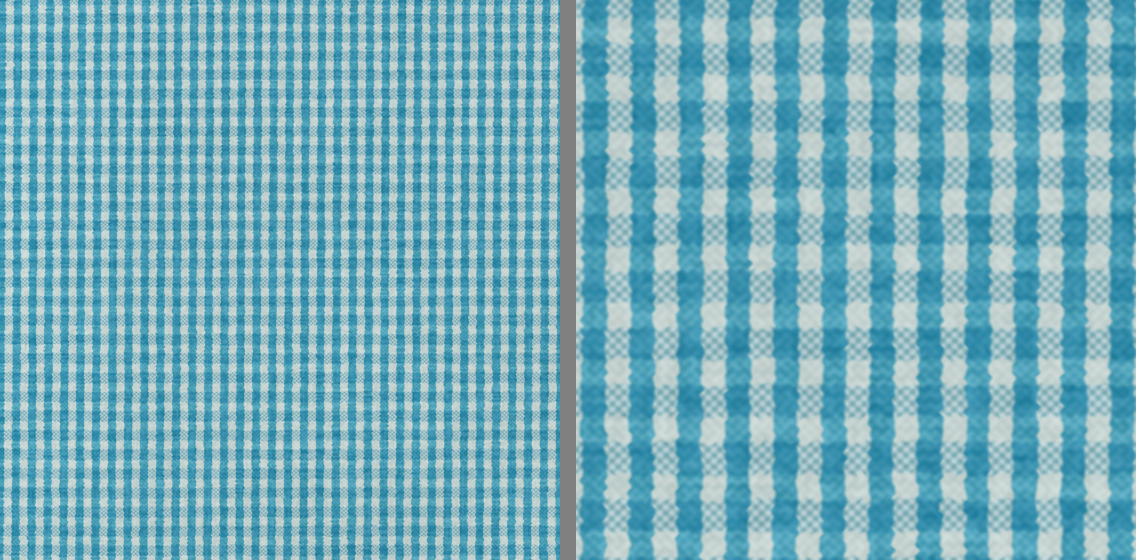
Left: the whole. Right: its middle third, enlarged.
This texture is drawn by a WebGL 1 fragment shader. Its source:

```glsl
precision highp float;
// Woven gingham cloth: blue and white warp stripes crossed by paler blue weft bands.
// Two stripe masks blend four cell colours; a plain-weave checker, uneven threads
// and slow noise add the texture and small differences between repeats.

uniform vec2 u_resolution;

const vec2 REPEATS = vec2(35.0, 29.5);       // checks across and down
const vec2 WHITE_CENTRE = vec2(0.55, 0.50);  // phase of white, from top left
const vec2 WHITE_SHARE = vec2(0.50, 0.45);   // white part of one repeat
const vec2 THREADS = vec2(8.0, 10.0);        // threads in one repeat
const vec2 EDGE_SOFT = vec2(0.055, 0.050);   // edge softness, in repeats
const float LEAN = 0.005;                    // sideways drift of the warp
const float BOW = 0.004;                     // vertical bend of the weft
const float EDGE_WOBBLE = 0.045;
const float PICK_STREAK = 0.050;
const float YARN_GRAIN = 0.055;
const float SHADE_DRIFT = 0.030;

const vec3 DEEP_BLUE = vec3(0.205, 0.555, 0.670);
const vec3 BRIGHT_BLUE = vec3(0.300, 0.630, 0.720);
const vec3 PALE_BLUE = vec3(0.600, 0.740, 0.765);
const vec3 WHITE = vec3(0.770, 0.825, 0.815);
const float PI = 3.14159265;

float hash(vec2 p) {
  vec3 q = fract(vec3(p.xyx) * 0.1031);
  q += dot(q, q.yzx + 33.33);
  return fract((q.x + q.y) * q.z);
}

float noise(vec2 p) {
  vec2 i = floor(p);
  vec2 f = fract(p);
  f = f * f * (3.0 - 2.0 * f);
  float low = mix(hash(i), hash(i + vec2(1.0, 0.0)), f.x);
  float high = mix(hash(i + vec2(0.0, 1.0)), hash(i + vec2(1.0, 1.0)), f.x);
  return mix(low, high, f.y);
}

float signedNoise(vec2 p) {
  return 2.0 * noise(p) - 1.0;
}

// 1 inside the white part of a repeat, 0 in the blue part
float whiteStripe(float phase, float centre, float share, float soft) {
  float d = abs(fract(phase - centre + 0.5) - 0.5);
  return 1.0 - smoothstep(-soft, soft, d - 0.5 * share);
}

void main() {
  vec2 uv = gl_FragCoord.xy / u_resolution;
  vec2 cloth = vec2(uv.x, 1.0 - uv.y);
  vec2 pixel = REPEATS / u_resolution;

  // Gentle distortion of the grid
  cloth.x += LEAN * (cloth.y - 0.5);
  cloth.y += BOW * sin(PI * cloth.y) + 0.0008 * signedNoise(cloth * 4.0);
  vec2 grid = cloth * REPEATS;
  vec2 thread = grid * THREADS;

  // Stripe masks with ragged edges
  vec2 wobble = EDGE_WOBBLE * vec2(
    signedNoise(vec2(floor(grid.x) * 7.0, thread.y)),
    signedNoise(vec2(thread.x, floor(grid.y) * 7.0 + 40.0)));
  vec2 soft = max(EDGE_SOFT, 0.75 * pixel);
  float whiteWarp = whiteStripe(grid.x + wobble.x, WHITE_CENTRE.x, WHITE_SHARE.x, soft.x);
  float whiteWeft = whiteStripe(grid.y + wobble.y, WHITE_CENTRE.y, WHITE_SHARE.y, soft.y);

  vec3 color = mix(mix(DEEP_BLUE, BRIGHT_BLUE, whiteWeft),
                   mix(PALE_BLUE, WHITE, whiteWeft), whiteWarp);

  // Plain weave, strongest where blue weft crosses white warp
  vec2 threadPixel = pixel * THREADS;
  float detail = 1.0 - smoothstep(0.7, 1.4, max(threadPixel.x, threadPixel.y));
  float checker = sin(PI * thread.x) * sin(PI * thread.y) * detail;
  float contrast = mix(mix(0.020, 0.035, whiteWeft),
                       mix(0.105, 0.018, whiteWeft), whiteWarp);
  color += checker * contrast * vec3(1.25, 0.75, 0.60);

  // Horizontal streaks from uneven picks, clearest on the blue warp
  float streak = signedNoise(vec2(thread.x * 0.12, thread.y));
  color += streak * PICK_STREAK * mix(1.0, 0.4, whiteWarp) * vec3(1.2, 0.85, 0.75);

  // Yarn grain and warp threads of differing depth
  float grain = signedNoise(thread * vec2(1.0, 0.8) + 91.0);
  float warpTone = signedNoise(vec2(thread.x, grid.y * 0.3) + 17.0);
  color += YARN_GRAIN * (0.6 * grain + 0.35 * warpTone) * mix(1.0, 0.65, whiteWarp);

  // Slow shading across the cloth
  float drift = signedNoise(cloth * 3.0 + 5.0);
  color *= 1.0 + SHADE_DRIFT * (0.6 * drift + 0.5 - cloth.x);

  gl_FragColor = vec4(clamp(color, 0.0, 1.0), 1.0);
}
```
